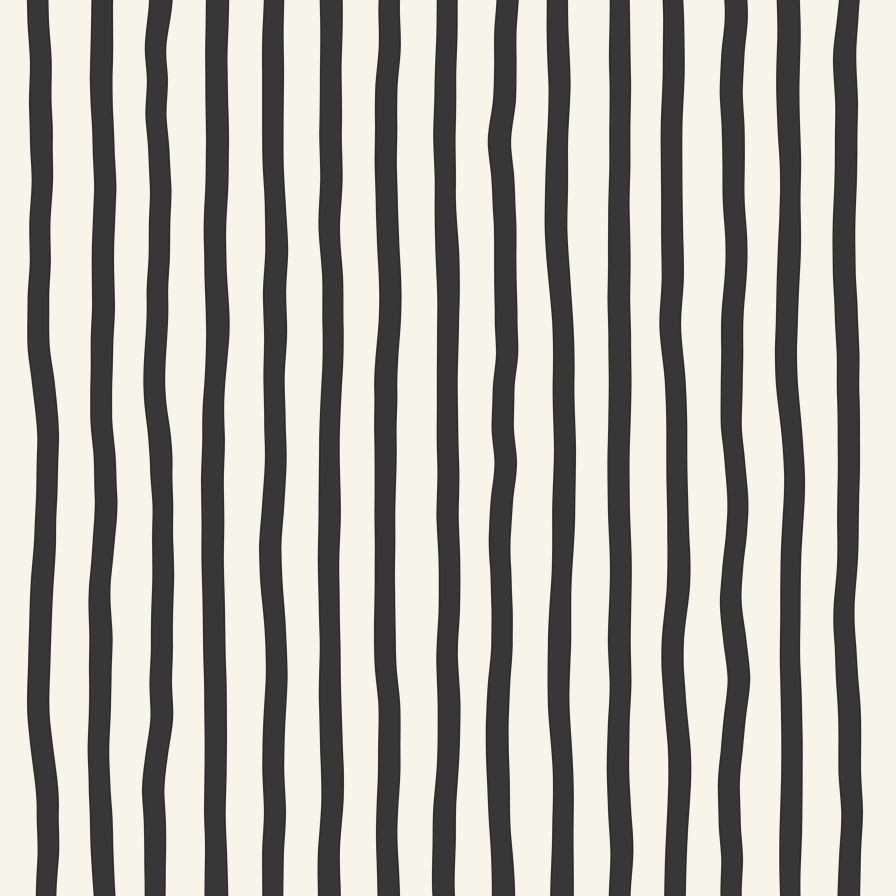
Write a WebGL 1 fragment shader that draws this pattern.

```glsl
precision highp float;
// Fifteen hand-drawn charcoal stripes wavering down a cream ground.

#define STRIPES 15.0
#define FIRST_X 0.0495
#define PITCH 0.0641
#define HALF_WIDTH 0.0123
#define SWAY 0.0085
#define EDGE_WOBBLE 0.0011
#define RIM_WIDTH 0.0018
#define CREAM vec3(0.970, 0.957, 0.918)
#define CHARCOAL vec3(0.217, 0.217, 0.215)
#define RIM_INK vec3(0.170, 0.168, 0.160)

uniform vec2 u_resolution;

float hash(vec2 p) {
    vec3 q = fract(vec3(p.xyx) * vec3(0.1031, 0.1030, 0.0973));
    q += dot(q, q.yzx + 33.33);
    return fract((q.x + q.y) * q.z);
}

// Nearly straight segments with rounded joints, in -1..1
float handNoise(float t, float seed) {
    float knot = floor(t);
    float f = t - knot;
    float blend = mix(f, f * f * (3.0 - 2.0 * f), 0.75);
    float a = hash(vec2(knot + 7.0, seed));
    float b = hash(vec2(knot + 8.0, seed));
    return mix(a, b, blend) * 2.0 - 1.0;
}

// Sideways drift of a stripe's centre line; some stripes are calmer
float drift(float y, float id) {
    float knots = mix(6.0, 11.0, hash(vec2(id, 51.3)));
    float calm = mix(0.45, 1.0, hash(vec2(id, 83.7)));
    float offset = (hash(vec2(id, 19.1)) - 0.5) * 0.003;
    float wide = handNoise(y * knots + id * 0.37, id + 3.0);
    float fine = handNoise(y * knots * 2.3, id + 40.0);
    return offset + SWAY * calm * (0.75 * wide + 0.25 * fine);
}

void main() {
    vec2 uv = gl_FragCoord.xy / u_resolution;
    float pixel = 1.0 / u_resolution.x;

    // Nearest stripe
    float id = clamp(floor((uv.x - FIRST_X) / PITCH + 0.5), 0.0, STRIPES - 1.0);
    float x = uv.x - FIRST_X - id * PITCH - drift(uv.y, id);

    // Each side wavers on its own
    float side = x < 0.0 ? 100.0 : 200.0;
    float halfWidth = HALF_WIDTH + EDGE_WOBBLE * handNoise(uv.y * 14.0, id + side);
    float d = abs(x) - halfWidth;

    // Body, slightly darker rim, smoothed outline
    float rim = smoothstep(-0.5 * pixel, 0.5 * pixel, d + RIM_WIDTH);
    vec3 ink = mix(CHARCOAL, RIM_INK, rim);
    float cover = 1.0 - smoothstep(-0.75 * pixel, 0.75 * pixel, d);
    gl_FragColor = vec4(mix(CREAM, ink, cover), 1.0);
}
```
